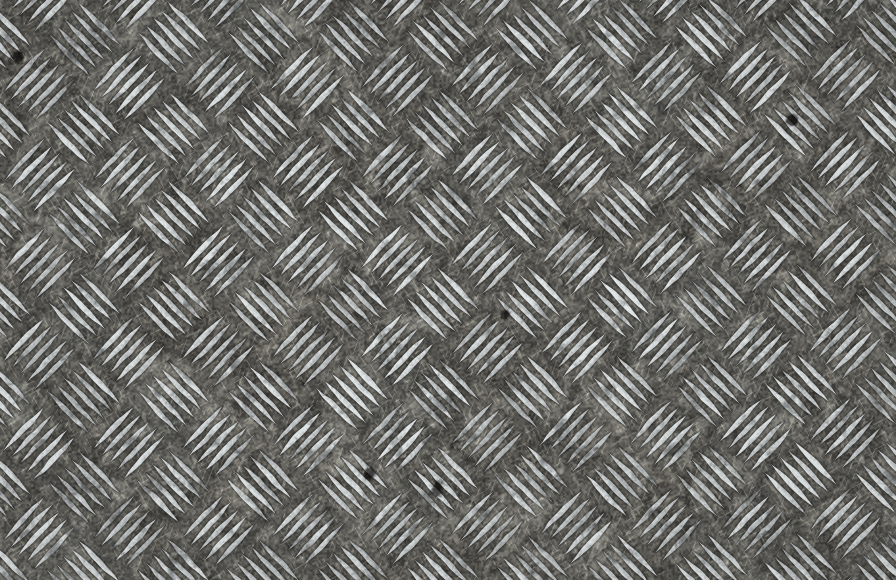
This texture is drawn by a Shadertoy shader. Its source:

```glsl
// Worn aluminium tread plate: groups of five slim lens-shaped ridges, alternately
// leaning left and right on two interleaved square grids. Layered value noise
// makes the grime, scratches and dulled metal; each ridge varies by a hash.

float hash(vec2 p) {
    vec3 h = fract(vec3(p.xyx) * 0.1031);
    h += dot(h, h.yzx + 33.33);
    return fract((h.x + h.y) * h.z);
}

float noise(vec2 p) {
    vec2 i = floor(p), f = fract(p);
    f = f * f * (3.0 - 2.0 * f);
    return mix(mix(hash(i), hash(i + vec2(1, 0)), f.x),
               mix(hash(i + vec2(0, 1)), hash(i + vec2(1, 1)), f.x), f.y);
}

float fbm(vec2 p) {
    float sum = 0.0, amp = 0.5;
    for (int i = 0; i < 5; i++) {
        sum += amp * noise(p);
        p = mat2(1.6, 1.2, -1.2, 1.6) * p + 17.3;
        amp *= 0.6;
    }
    return sum / 1.15;
}

// Fine straight scuffs along the given angle
float scratches(vec2 p, float angle) {
    vec2 dir = vec2(cos(angle), sin(angle));
    vec2 s = vec2(dot(p, dir), dot(p, vec2(-dir.y, dir.x)));
    return smoothstep(0.72, 0.95, noise(s * vec2(9.0, 44.0) + 90.0));
}

// Nearest of five ridges: edge distance, offset across, offset along, ridge seed
vec4 ridgeGroup(vec2 p, float lean, float seed) {
    vec2 dir = vec2(cos(0.8), lean * sin(0.8));
    float along = dot(p, dir);
    float across = dot(p, vec2(-dir.y, dir.x) * lean);
    float k = clamp(round(across / 0.119), -2.0, 2.0);
    float ridgeSeed = hash(vec2(k + 7.0, seed * 91.0));
    across -= k * 0.119;
    along += (ridgeSeed - 0.5) * 0.025;
    float t = along / (0.305 + 0.02 * ridgeSeed);
    float halfWidth = (0.026 + 0.006 * ridgeSeed) * (1.0 - t * t);
    return vec4(abs(across) - max(halfWidth, -0.2), across, along, ridgeSeed);
}

void mainImage(out vec4 fragColor, in vec2 fragCoord) {
    // One unit is one repeat; the rows climb slightly to the right
    vec2 p = fragCoord / iResolution.x * 10.0 + vec2(20.06, 19.98);
    p.y -= 0.012 * (p.x - 20.0);
    float pixel = 10.0 / iResolution.x;

    // Grimy ground
    float broad = fbm(p * 1.1);
    float mottle = fbm(p * 7.0 + 40.0);
    float grain = noise(p * 43.0);
    float tone = 0.325 + 0.24 * (mottle - 0.5) + 0.08 * (broad - 0.5) + 0.17 * (grain - 0.5);
    tone += 0.11 * smoothstep(0.52, 0.74, fbm(p * 4.3 + 71.0));
    float scuffs = scratches(p, 0.5) + scratches(p + 31.0, 2.1) + scratches(p + 57.0, 1.2);
    tone += 0.12 * scuffs;
    vec3 color = tone * mix(vec3(1.03, 1.01, 0.94), vec3(1.0, 1.0, 0.96), broad);

    // Ridges, one grid for each lean
    for (int i = 0; i < 2; i++) {
        float lean = i == 0 ? -1.0 : 1.0;
        vec2 g = p + 0.5 - 0.5 * float(i);
        vec2 id = floor(g);
        float seed = hash(id + 13.0 * float(i));
        vec2 wobble = (vec2(noise(p * 9.0), noise(p * 9.0 + 50.0)) - 0.5) * 0.012;
        vec4 ridge = ridgeGroup(g - id - 0.5 + wobble, lean, seed);

        // Dirt gathered at the foot of each ridge
        float foot = smoothstep(0.03, 0.0, ridge.x) * step(abs(ridge.z), 0.33);
        color *= 1.0 - 0.34 * foot * (0.6 + 0.4 * mottle);

        // Polished metal, brighter on one flank and scuffed by wear
        float wear = smoothstep(0.5, 0.8, fbm(p * 6.0 + 120.0));
        float shine = 0.79 + 0.14 * (ridge.w - 0.5) + 0.07 * (seed - 0.5);
        shine += 2.2 * ridge.y + 0.14 * (grain - 0.5) + 0.08 * (broad - 0.5);
        shine -= 0.28 * wear + 0.05 * scuffs;
        vec3 metal = clamp(shine, 0.38, 0.88) * vec3(0.985, 1.005, 1.005);
        color = mix(color, metal, smoothstep(pixel * 0.6, -pixel * 0.6, ridge.x));
    }

    // Rare dark stains
    vec2 stainCell = floor(p * 1.5);
    vec2 stainPos = fract(p * 1.5) - 0.3 - 0.4 * vec2(hash(stainCell + 61.0), hash(stainCell + 83.0));
    float stain = smoothstep(0.13, 0.04, length(stainPos) + 0.3 * (mottle - 0.5));
    color *= 1.0 - 0.65 * stain * step(0.965, hash(stainCell + 5.0));

    // Light falls off toward the corners
    vec2 c = fragCoord / iResolution.xy - 0.5;
    color *= 1.02 - 0.16 * dot(c, c);
    fragColor = vec4(clamp(color, 0.0, 1.0), 1.0);
}
```
